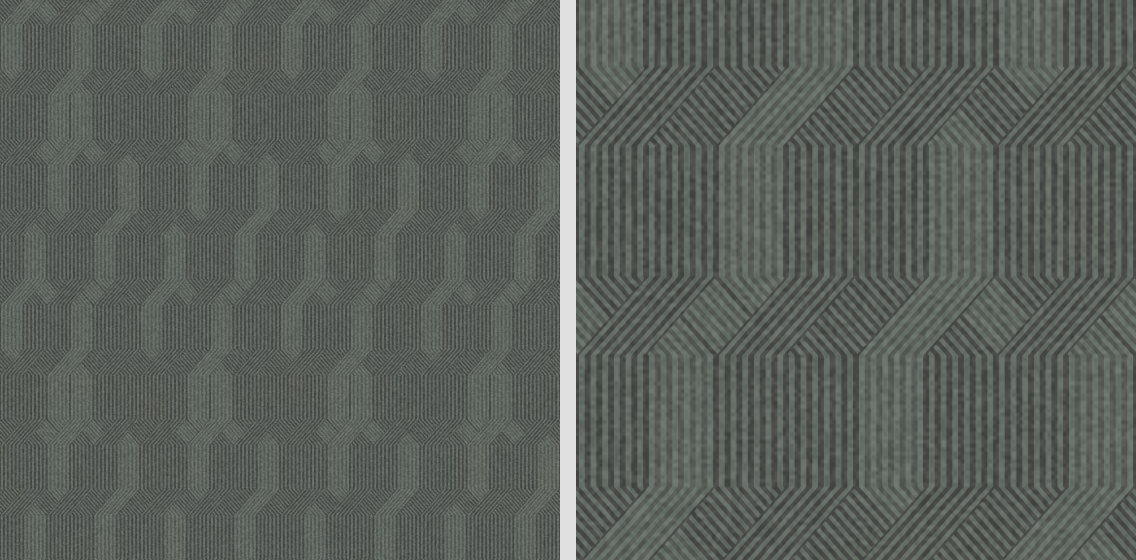
Left: the whole. Right: its middle third, enlarged.
Reproduce this pattern procedurally as a Shadertoy shader.

```glsl
// Woven ribbed ribbons: upright strands that cross in diagonal bands, in grey-green cloth
#define STRANDS 24.0
#define ROWS 8.0
#define RIBS 6.0
#define BAND_CENTER 0.172
#define BAND_HALF 0.188
#define GROOVE_HALF 0.25
#define GRAIN 0.085
#define WEAR 0.008
#define DARK_GROOVE vec3(0.283, 0.293, 0.283)
#define PALE_GROOVE vec3(0.337, 0.355, 0.337)
#define RIDGE vec3(0.390, 0.425, 0.396)

float hash(vec2 p) {
    vec3 q = fract(p.xyx * 0.1031);
    q += dot(q, q.yzx + 33.33);
    return fract((q.x + q.y) * q.z);
}

// Value noise that wraps over the given number of cells
float wrapNoise(vec2 uv, float cells) {
    vec2 p = uv * cells, i = floor(p), f = fract(p);
    f = f * f * (3.0 - 2.0 * f);
    vec2 a = mod(i, cells), b = mod(i + 1.0, cells);
    return mix(mix(hash(a), hash(vec2(b.x, a.y)), f.x),
               mix(hash(vec2(a.x, b.y)), hash(b), f.x), f.y);
}

// Pale strands repeat every six strands and every four rows
bool isPale(float row, float strand) {
    float r = mod(row, 4.0), k = mod(strand, 6.0);
    if (r == 2.0) return k == 2.0 || k == 3.0;
    float offset = r == 0.0 ? 1.0 : (r == 1.0 ? 0.0 : 2.0);
    return mod(k, 3.0) == offset;
}

vec3 weave(vec2 uv, float soft) {
    float x = uv.x * STRANDS;
    float depth = (1.0 - uv.y) * ROWS - BAND_CENTER;
    float crossing = floor(depth + 0.5);
    float s = clamp((depth - crossing) / BAND_HALF, -1.0, 1.0);
    float strand = floor(x), knot = floor(x + 0.5);
    bool leansLeft, pale;

    if (abs(x - knot) < 0.5 * (1.0 - abs(s))) {
        // Diamond where two ribbons cross
        leansLeft = mod(knot, 2.0) == 1.0;
        pale = leansLeft ? isPale(crossing, knot)
                         : mod(crossing, 2.0) == 0.0 && mod(knot, 6.0) != 0.0;
    } else {
        // Upright strand and its bent ends
        leansLeft = (mod(strand, 2.0) == 1.0) == (s < 0.0);
        pale = isPale(s < 0.0 ? crossing : crossing + 1.0, strand);
    }

    // Ribs follow the lean of the ribbon, with a dark groove along its rims
    float along = x + (leansLeft ? 0.5 : -0.5) * (s + 1.0);
    float rib = abs(fract(along * RIBS) - 0.5);
    float ridge = 1.0 - smoothstep(GROOVE_HALF - soft, GROOVE_HALF + soft, rib);
    bool rim = abs(fract(along) - 0.5) > 0.5 - GROOVE_HALF / RIBS;
    vec3 groove = pale && !rim ? PALE_GROOVE : DARK_GROOVE;
    return mix(groove, RIDGE * (pale ? 1.045 : 1.0), ridge);
}

void mainImage(out vec4 fragColor, in vec2 fragCoord) {
    vec2 uv = fragCoord / iResolution.xy;
    float soft = min(0.25 * STRANDS * RIBS / iResolution.x, 0.2);

    // Average a grid of samples to smooth every edge
    vec3 color = vec3(0.0);
    for (int j = 0; j < 3; j++)
        for (int i = 0; i < 3; i++) {
            vec2 shift = (vec2(i, j) - 1.0) / 3.0;
            color += weave((fragCoord + shift) / iResolution.xy, soft) / 9.0;
        }

    // Cloth grain and faint brownish wear
    float grain = wrapNoise(uv, 431.0) - 0.5;
    float cloud = wrapNoise(uv, 7.0) * 0.65 + wrapNoise(uv, 19.0) * 0.35;
    color += GRAIN * grain;
    color += WEAR * smoothstep(0.65, 0.9, cloud) * vec3(1.0, 0.2, -0.6);
    color *= 0.995 + 0.01 * cloud;
    fragColor = vec4(color, 1.0);
}
```
